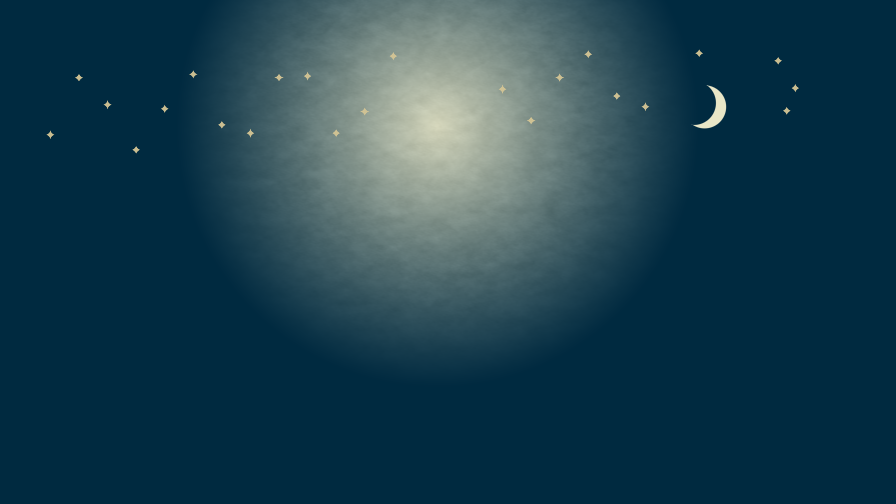
A Shadertoy shader for this background:

```glsl
// Night sky: a pale, paper-grained halo on deep teal, with a crescent and small stars.
// The halo is a radial falloff mottled by value noise, the moon is one disc cut
// by another, and the stars are four-point sparkles laid along a wavy band.

float hash(vec2 p) {
    return fract(sin(dot(p, vec2(127.1, 311.7))) * 43758.5453);
}

float valueNoise(vec2 p) {
    vec2 cell = floor(p), f = fract(p);
    f = f * f * (3.0 - 2.0 * f);
    float low = mix(hash(cell), hash(cell + vec2(1, 0)), f.x);
    float high = mix(hash(cell + vec2(0, 1)), hash(cell + vec2(1, 1)), f.x);
    return mix(low, high, f.y);
}

// Fibrous paper texture, centred on zero
float paperGrain(vec2 p) {
    float sum = 0.0, amp = 0.5;
    vec2 q = p * vec2(32.0, 55.0);
    for (int i = 0; i < 4; i++) {
        sum += amp * (valueNoise(q) - 0.5);
        q = mat2(0.98, 0.2, -0.2, 0.98) * q * 2.0 + 7.3;
        amp *= 0.72;
    }
    return sum;
}

// Astroid-like distance: pointed along both axes
float sparkle(vec2 p, float radius) {
    vec2 a = pow(abs(p) + 1e-5, vec2(0.7));
    return pow(a.x + a.y, 1.0 / 0.7) - radius;
}

// Stars in three clusters, with heights on a rising wave
vec2 starPosition(float i) {
    float x = 0.1 + 0.0567 * (min(i, 20.0) + 0.3 * max(i - 20.0, 0.0));
    x += 0.16 * step(12.5, i) + 0.05 * step(18.5, i) + 0.1 * step(19.5, i);
    float drop = 0.58 - 0.014 * i + 0.25 * cos(1.72 * (i - 3.0));
    return vec2(x, 0.935 - 0.29 * drop + 0.02 * (hash(vec2(i, 4.0)) - 0.5));
}

void mainImage(out vec4 fragColor, in vec2 fragCoord) {
    // Canvas height is one unit
    vec2 p = fragCoord / iResolution.y;
    float px = 1.0 / iResolution.y;

    // Sky and halo
    float r = length(p - vec2(0.868, 0.75));
    float glow = pow(max(1.0 - r / 0.52, 0.0), 1.13);
    vec3 col = mix(vec3(0.0, 0.163, 0.25), vec3(0.83, 0.835, 0.73), glow);
    col += 0.07 * paperGrain(p) * min(glow * 2.5, 1.0);

    // Stars
    float stars = 0.0;
    for (int i = 0; i < 23; i++) {
        float d = sparkle(p - starPosition(float(i)), 0.0085);
        stars = max(stars, smoothstep(px, -px, d));
    }
    col = mix(col, vec3(0.83, 0.77, 0.58), 0.95 * stars);

    // Crescent: outer disc minus an offset disc
    float disc = length(p - vec2(1.398, 0.788)) - 0.0428;
    float bite = length(p - vec2(1.377, 0.7956)) - 0.0435;
    float moon = smoothstep(0.7 * px, -0.7 * px, max(disc, -bite));
    col = mix(col, vec3(0.91, 0.90, 0.78), moon);

    fragColor = vec4(clamp(col, 0.0, 1.0), 1.0);
}
```
